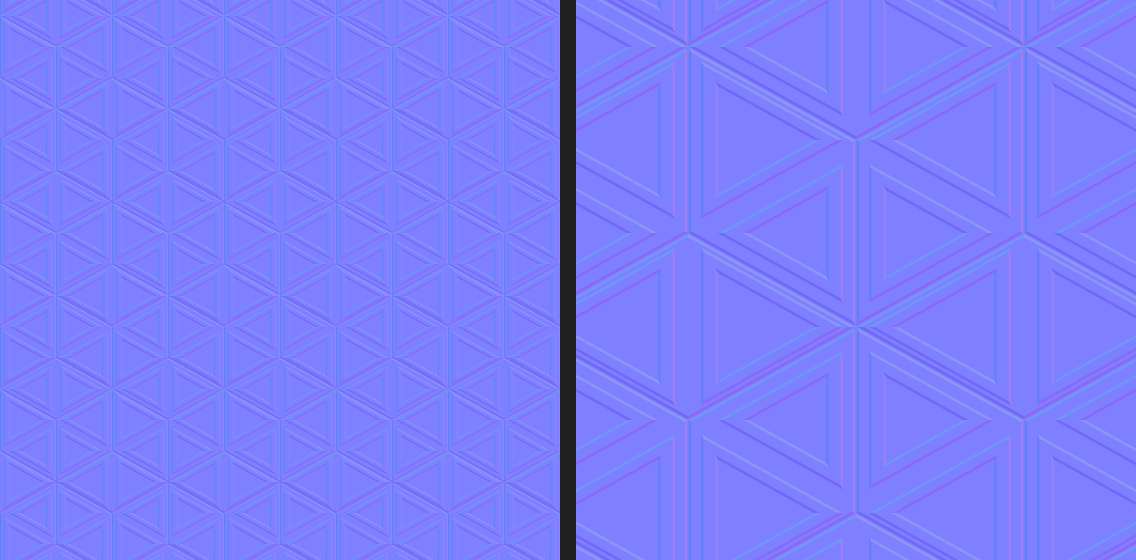
Left, the full canvas; right, a detail of the centre.
Give the GLSL for this texture map, as a WebGL 2 fragment shader.

```glsl
#version 300 es
precision highp float;
// Tangent-space normal map of framed triangular panels grouped into rhombi by grooves.

uniform vec2 u_resolution;
out vec4 outColor;

const vec2 GRID = vec2(10.0, 9.0);             // triangle columns and rows, x even, y multiple of 3
const vec2 ORIGIN = vec2(5.0, 4.25);           // a vertex where six grooves meet, in grid cells
const vec3 FLAT_COLOR = vec3(0.493, 0.5, 1.0); // colour of a level surface
const float LINE_WIDTH = 0.0015;               // width of each bevel
const float GROOVE_OFFSET = 0.0012;            // groove wall, from the triangle edge
const float OUTER_SIDE = 0.0085;               // frame insets from the upright edge
const float INNER_SIDE = 0.0170;
const float OUTER_LARGE = 0.0045;              // frame insets from the slanted edges
const float INNER_LARGE = 0.0112;
const float OUTER_SMALL = 0.0095;
const float INNER_SMALL = 0.0168;
const float FRAME_SLOPE = 0.21;
const float GROOVE_SLOPE = 0.22;
const float BLUE_DIP = 0.17;                   // loss of blue per unit of slope
const float FAR = 1.0;

// Soft stripe of one bevel around distance zero.
float bevel(float d) {
    float blur = 0.7 / min(u_resolution.x, u_resolution.y);
    float halfWidth = 0.5 * LINE_WIDTH;
    return 1.0 - smoothstep(max(halfWidth - blur, 0.0), halfWidth + blur, abs(d));
}

// Bevel along the nearest of three edges, mitred at the corners; the columns are edge normals.
vec2 mitredBevel(vec3 d, mat3x2 normals) {
    vec2 n = normals[2];
    if (d.x <= d.y && d.x <= d.z) n = normals[0];
    else if (d.y <= d.z) n = normals[1];
    return n * bevel(min(d.x, min(d.y, d.z)));
}

// One where an edge is the short diagonal of a rhombus, which has no groove.
float isDiagonal(float index) {
    return step(abs(mod(index, 3.0) - 1.0), 0.5);
}

vec2 panelSlope(vec2 uv) {
    // Triangular grid: upright lines and two slanted families
    vec2 p = uv * GRID - ORIGIN;
    float rise = p.y - 0.5 * p.x;
    float fall = p.y + 0.5 * p.x;
    float column = floor(p.x);
    vec3 cell = vec3(column, floor(rise), floor(fall));
    vec3 f = vec3(p.x, rise, fall) - cell;

    // Which half of the cell: 0 points right, 1 points left
    float side = step(1.0, f.x + f.y);
    float facing = 1.0 - 2.0 * side;

    // Edge distances in canvas units, and inward normals
    vec2 slant = vec2(0.5 * GRID.x, GRID.y);
    vec3 d = mix(vec3(f.xy, 1.0 - f.z), vec3(1.0 - f.xy, f.z), side);
    d /= vec3(GRID.x, vec2(length(slant)));
    vec2 unitSlant = normalize(slant);
    mat3x2 normals = mat3x2(vec2(1.0, 0.0), unitSlant * vec2(-1.0, 1.0), -unitSlant);
    normals *= facing;

    // Raised frame, with larger and smaller panels alternating
    float large = mod(column + side, 2.0);
    float outerInset = mix(OUTER_SMALL, OUTER_LARGE, large);
    float innerInset = mix(INNER_SMALL, INNER_LARGE, large);
    vec2 outer = mitredBevel(d - vec3(OUTER_SIDE, vec2(outerInset)), normals);
    vec2 inner = mitredBevel(d - vec3(INNER_SIDE, vec2(innerInset)), normals);

    // Grooves around the rhombi
    vec3 edge = cell + vec3(side, side, 1.0 - side);
    vec3 hidden = vec3(isDiagonal(floor(p.y - 1.5 * edge.x)),
                       isDiagonal(column - edge.y),
                       isDiagonal(column + edge.z));
    vec2 groove = mitredBevel(d + hidden * FAR - GROOVE_OFFSET, normals);

    return FRAME_SLOPE * (inner - outer) - GROOVE_SLOPE * groove;
}

void main() {
    vec2 uv = gl_FragCoord.xy / u_resolution;
    vec2 slope = panelSlope(uv);
    vec3 color = FLAT_COLOR + vec3(0.5 * slope, -BLUE_DIP * length(slope));
    outColor = vec4(clamp(color, 0.0, 1.0), 1.0);
}
```
